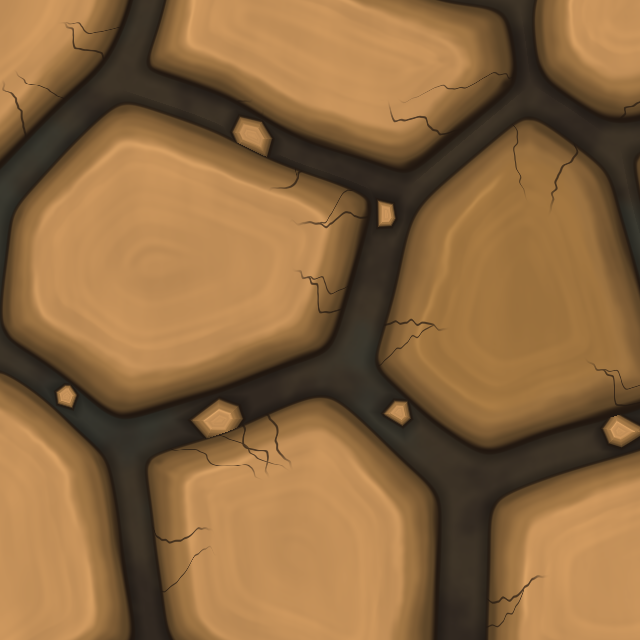
Reproduce this texture procedurally as a Shadertoy shader.

```glsl
// Hand-painted paving: large bevelled tan stones and small pebbles set in dark mortar.

const vec2 STONE_GRID = vec2(2.0, 2.4);    // stones per canvas height
const float STONE_JITTER = 0.62;
const float CORNER_ROUNDING = 0.011;
const vec2 GAP_RANGE = vec2(0.008, 0.045); // inset from the cell border
const float PEBBLE_GRID = 7.0;
const vec2 PEBBLE_RADIUS = vec2(0.020, 0.050);
const float OCHRE_SHARE = 0.27;
const float BEVEL = 0.062;                 // rim to plateau
const vec2 LIGHT = vec2(-0.50, 0.86);

const vec3 MORTAR_DARK = vec3(0.19, 0.155, 0.125);
const vec3 MORTAR_WARM = vec3(0.24, 0.20, 0.15);
const vec3 MORTAR_MOSS = vec3(0.215, 0.225, 0.195);
const vec3 OUTLINE = vec3(0.13, 0.09, 0.06);
const vec3 RIM = vec3(0.35, 0.26, 0.15);
const vec3 SLOPE = vec3(0.48, 0.35, 0.20);
const vec3 SHOULDER = vec3(0.60, 0.44, 0.25);
const vec3 PLATEAU_TAN = vec3(0.76, 0.56, 0.345);
const vec3 PLATEAU_OCHRE = vec3(0.62, 0.45, 0.245);

struct Stone { float edge; vec2 normal; vec2 centre; float seed; float size; };

float hash(vec2 p) {
    vec3 q = fract(p.xyx * 0.1031);
    q += dot(q, q.yzx + 33.33);
    return fract((q.x + q.y) * q.z);
}

vec2 hash2(vec2 p) { return vec2(hash(p + 17.3), hash(p + 71.9)); }

float noise(vec2 p) {
    vec2 i = floor(p), f = fract(p);
    f = f * f * (3.0 - 2.0 * f);
    return mix(mix(hash(i), hash(i + vec2(1, 0)), f.x),
               mix(hash(i + vec2(0, 1)), hash(i + vec2(1, 1)), f.x), f.y);
}

float fbm(vec2 p) {
    float sum = 0.0, amp = 0.5;
    for (int i = 0; i < 4; i++) {
        sum += amp * noise(p);
        p = mat2(1.6, 1.2, -1.2, 1.6) * p + 5.7;
        amp *= 0.5;
    }
    return sum / 0.9375;
}

vec2 stoneSite(vec2 cell) {
    vec2 brick = vec2(0.5 * mod(cell.y, 2.0), 0.0);
    return (cell + 0.5 + brick + STONE_JITTER * (hash2(cell) - 0.5)) / STONE_GRID;
}

// Voronoi cell with uneven insets and softened corners; edge is positive inside.
Stone findStone(vec2 p) {
    vec2 base = floor(p * STONE_GRID), home = base, centre = vec2(0);
    float best = 1e5;
    for (int k = 0; k < 25; k++) {
        vec2 cell = base + vec2(k % 5 - 2, k / 5 - 2);
        vec2 site = stoneSite(cell);
        float d = dot(site - p, site - p);
        if (d < best) { best = d; home = cell; centre = site; }
    }
    float total = 1e-20;
    vec2 normal = vec2(0);
    for (int k = 0; k < 25; k++) {
        vec2 cell = base + vec2(k % 5 - 2, k / 5 - 2);
        if (cell == home) continue;
        vec2 site = stoneSite(cell), dir = normalize(site - centre);
        float gap = mix(GAP_RANGE.x, GAP_RANGE.y, hash(home * 3.1 + cell * 7.7));
        float w = exp(-(dot(0.5 * (site + centre) - p, dir) - gap) / CORNER_ROUNDING);
        total += w;
        normal += w * dir;
    }
    return Stone(-CORNER_ROUNDING * log(total), normal / total, centre, hash(home + 4.4), 1.0);
}

// Angular pebbles, kept only where the mortar leaves room for them.
Stone addPebbles(Stone stone, vec2 p) {
    vec2 base = floor(p * PEBBLE_GRID);
    for (int k = 0; k < 9; k++) {
        vec2 cell = base + vec2(k % 3 - 1, k / 3 - 1);
        vec2 centre = (cell + 0.2 + 0.6 * hash2(cell + 40.0)) / PEBBLE_GRID;
        if (distance(p, centre) > 1.5 * PEBBLE_RADIUS.y) continue;
        float radius = min(PEBBLE_RADIUS.y, -findStone(centre).edge - 0.003);
        if (radius < PEBBLE_RADIUS.x) continue;
        float edge = 1.0;
        vec2 normal = vec2(0);
        for (int s = 0; s < 6; s++) {
            float h = hash(cell + float(s) * 9.1);
            float a = (float(s) + 0.7 * h) * 1.0472;
            vec2 dir = vec2(cos(a), sin(a));
            float d = radius * mix(0.65, 1.0, h) - dot(p - centre, dir);
            if (d < edge) { edge = d; normal = dir; }
        }
        if (edge > stone.edge) stone = Stone(edge, normal, centre, 0.9, radius * 7.0);
    }
    return stone;
}

// Forked hairline cracks that run inward from the rim.
float cracks(Stone s, vec2 p, float px) {
    float ink = 0.0;
    for (int i = 0; i < 3; i++) {
        float a = 6.283 * hash(vec2(s.seed * 91.0, float(i)));
        vec2 q = mat2(cos(a), -sin(a), sin(a), cos(a)) * (p - s.centre);
        float path = 0.035 * (noise(vec2(q.x * 32.0, a * 9.0)) - 0.5);
        path += 0.008 * (noise(vec2(q.x * 120.0, a)) - 0.5);
        float reach = smoothstep(0.09, 0.13, q.x) * (1.0 - smoothstep(0.06, 0.10, s.edge));
        float line = abs(q.y - path);
        float fork = abs(q.y - path - 0.7 * (q.x - 0.14)) + 0.02 * step(q.x, 0.14);
        ink = max(ink, reach * (1.0 - smoothstep(0.0004, 0.0012 + px, min(line, fork + 0.0006))));
    }
    return ink * step(0.99, s.size);
}

vec3 paintStone(Stone s, vec2 p, float px) {
    float e = s.edge / s.size;
    float lit = dot(s.normal, LIGHT);
    vec2 along = vec2(-s.normal.y, s.normal.x);
    float stroke = noise(vec2(dot(p - s.centre, along) * 11.0, e * 100.0)) - 0.5;
    float wobble = (fbm(p * 8.0 + s.seed * 30.0) - 0.5) * smoothstep(0.0, 0.05, e);
    float depth = e + 0.008 * lit + 0.035 * wobble + 0.005 * stroke;

    vec3 top = s.seed < OCHRE_SHARE ? PLATEAU_OCHRE : PLATEAU_TAN;
    vec3 c = mix(OUTLINE, RIM, smoothstep(-0.004, 0.010, depth));
    c = mix(c, SLOPE, smoothstep(0.010, 0.024, depth));
    c = mix(c, mix(SHOULDER, top, 0.15), smoothstep(0.023, 0.042, depth));
    c = mix(c, top, smoothstep(BEVEL - 0.017, BEVEL, depth));

    // Worn highlight on the plateau edge, then broad brush variation
    float ridge = exp(-pow((depth - BEVEL) / 0.005, 2.0)) * smoothstep(0.3, 0.7, noise(p * 13.0));
    c += ridge * (0.6 + 0.4 * lit) * vec3(0.08, 0.065, 0.045);
    c *= 1.0 + 0.06 * stroke + 0.10 * (fbm(p * vec2(16.0, 6.0)) - 0.5);
    c *= 1.0 + 0.03 * smoothstep(0.085, 0.092, depth) - 0.04 * smoothstep(0.10, 0.18, depth);
    return mix(c, OUTLINE, 0.7 * cracks(s, p, px));
}

vec3 paintMortar(vec2 p, float edge) {
    vec3 c = mix(MORTAR_DARK, MORTAR_WARM, smoothstep(0.35, 0.65, fbm(p * 9.0)));
    c = mix(c, MORTAR_MOSS, 0.7 * smoothstep(0.5, 0.75, fbm(p * 5.0 + 19.0)));
    c *= 0.96 + 0.08 * fbm(p * 45.0);
    return c * mix(1.0, 0.72, smoothstep(-0.022, 0.0, edge));
}

void mainImage(out vec4 fragColor, in vec2 fragCoord) {
    float px = 1.0 / iResolution.y;
    vec2 p = fragCoord * px + 3.0;
    p += 0.030 * (vec2(noise(p * 6.0), noise(p * 6.0 + 31.0)) - 0.5);
    Stone s = findStone(p);
    if (s.edge < 0.0) s = addPebbles(s, p);

    float cover = smoothstep(-0.001 - px, 0.001 + px, s.edge);
    vec3 color = mix(paintMortar(p, s.edge), paintStone(s, p, px), cover);
    float contour = 1.0 - smoothstep(0.0006, 0.0022 + px, abs(s.edge));
    fragColor = vec4(mix(color, OUTLINE, 0.6 * contour), 1.0);
}
```
